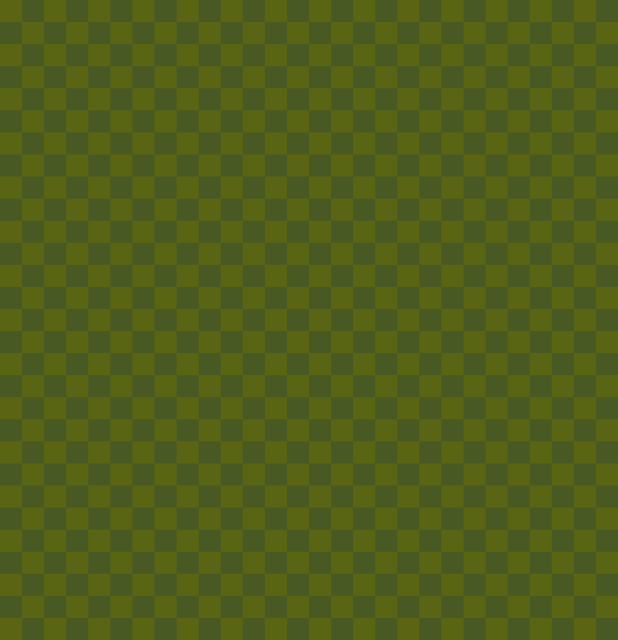
Write a WebGL 2 fragment shader that draws this pattern.

```glsl
#version 300 es
precision highp float;
// Flat two-tone checkerboard, 28 squares across and 29 down, in olive and
// moss green. A signed triangle wave on each axis gives the distance to the
// nearest square edge; the product of the two signs picks the colour.

uniform vec2 u_resolution;
out vec4 fragColor;

// Positive inside even squares, negative inside odd ones, zero on the edges.
vec2 signedEdgeDistance(vec2 cell) {
    return abs(mod(cell - 0.5, 2.0) - 1.0) - 0.5;
}

void main() {
    vec2 squares = vec2(28.0, 29.0);
    vec2 cell = gl_FragCoord.xy / u_resolution * squares;

    // Edges are blended over the width of one pixel.
    vec2 pixel = squares / u_resolution;
    vec2 side = clamp(2.0 * signedEdgeDistance(cell) / pixel, -1.0, 1.0);
    float checker = 0.5 + 0.5 * side.x * side.y;

    vec3 moss = vec3(0.281, 0.349, 0.140);
    vec3 olive = vec3(0.352, 0.398, 0.076);
    fragColor = vec4(mix(moss, olive, checker), 1.0);
}
```
